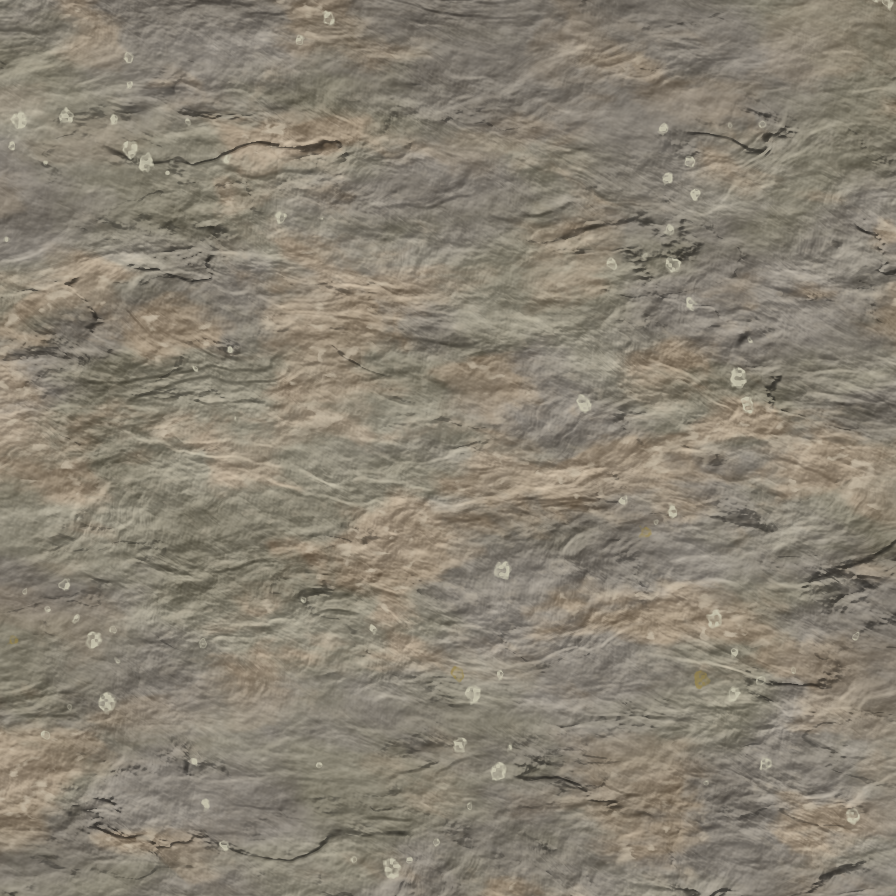
This texture is drawn by a three.js fragment shader. Its source:

```glsl
// Weathered rock face: creased, chipped and terraced noise is lit from above to
// give ledges, broken cracks and rough patches. Mineral tints, pale flecks and
// clustered lichen rosettes are layered over the relief.

varying vec2 vUv;

const vec3 GREEN_GREY = vec3(0.520, 0.500, 0.438);
const vec3 BLUE_GREY  = vec3(0.502, 0.478, 0.442);
const vec3 WARM_TAN   = vec3(0.590, 0.532, 0.455);
const vec3 PALE_FLECK = vec3(0.790, 0.745, 0.665);
const vec3 LICHEN     = vec3(0.790, 0.775, 0.690);
const vec3 OCHRE      = vec3(0.600, 0.520, 0.270);
const vec2 LIGHT_STEP = vec2(-0.0012, 0.0024);
const vec2 BROAD_CRACKS = vec2(3.8, 8.0);
const vec2 FINE_CRACKS  = vec2(8.0, 17.0);

float hash(vec2 p) {
  return fract(sin(dot(p, vec2(127.1, 311.7))) * 43758.5453);
}

float noise(vec2 p) {
  vec2 i = floor(p);
  vec2 f = fract(p);
  f = f * f * (3.0 - 2.0 * f);
  float low = mix(hash(i), hash(i + vec2(1.0, 0.0)), f.x);
  float high = mix(hash(i + vec2(0.0, 1.0)), hash(i + 1.0), f.x);
  return mix(low, high, f.y);
}

// Layered noise; crease blends from smooth (0) to sharply folded (1)
float layered(vec2 p, int octaves, float crease) {
  float sum = 0.0;
  float amplitude = 0.5;
  for (int i = 0; i < 6; i++) {
    if (i >= octaves) break;
    float n = noise(p);
    sum += amplitude * mix(n, abs(2.0 * n - 1.0), crease);
    p = mat2(1.85, 0.75, -0.75, 1.85) * p + vec2(17.3, 9.1);
    amplitude *= 0.5;
  }
  return sum / (1.0 - 2.0 * amplitude);
}

float fbm(vec2 p, int octaves) {
  return layered(p, octaves, 0.0);
}

// Bends coordinates so that ledges wander
vec2 warp(vec2 p, float amount) {
  return p + amount * (vec2(fbm(p + 3.7, 4), fbm(p + 41.2, 4)) - 0.5);
}

// Flat treads separated by steep risers
float terrace(float h, float steps) {
  float t = h * steps;
  return (floor(t) + smoothstep(0.72, 1.0, fract(t))) / steps;
}

// Signed field whose zero line is the crack path
float crackField(vec2 uv, vec2 scale) {
  return fbm(warp(uv * scale + 23.0, 0.9), 6) - 0.5;
}

// Cracks only open in scattered places
float crackMask(vec2 uv, vec2 scale) {
  return smoothstep(0.48, 0.60, fbm(uv * scale * vec2(1.6, 0.9) + 71.0, 4));
}

float crackLine(vec2 uv, vec2 scale, float width) {
  float d = abs(crackField(uv, scale)) / scale.y;
  return (1.0 - smoothstep(0.2 * width, width, d)) * crackMask(uv, scale);
}

float rockHeight(vec2 uv) {
  vec2 p = warp(uv * vec2(5.0, 9.5), 0.9);
  float ledges = terrace(fbm(p, 5), 6.0);
  float chips = layered(p * 2.2 + 37.0, 5, 1.0);
  float detail = fbm(uv * vec2(22.0, 30.0) + p + 11.0, 5);
  float split = smoothstep(-0.015, 0.015, crackField(uv, BROAD_CRACKS));
  split *= crackMask(uv, BROAD_CRACKS);
  return 0.42 * ledges + 0.28 * chips + 0.36 * detail + 0.06 * split;
}

// Lichen: x is coverage, y marks the rare ochre spots
vec2 lichen(vec2 uv, float cells) {
  vec2 home = floor(uv * cells);
  float ragged = (fbm(uv * 150.0, 2) - 0.5) * 0.007;
  float speckle = smoothstep(0.35, 0.65, noise(uv * 270.0 + 5.0));
  vec2 cover = vec2(0.0);
  for (int y = -1; y <= 1; y++) {
    for (int x = -1; x <= 1; x++) {
      vec2 cell = home + vec2(float(x), float(y));
      float cluster = smoothstep(0.62, 0.90, noise(cell * 0.37 + 8.0));
      float present = step(hash(cell + 0.3), 0.025 + 0.55 * cluster);
      vec2 centre = (cell + vec2(hash(cell + 1.7), hash(cell + 5.9))) / cells;
      float size = hash(cell + 9.4);
      float radius = mix(0.0025, 0.0105, size * size);
      float d = length((uv - centre) * vec2(1.1, 0.95)) + ragged;
      float disc = 1.0 - smoothstep(radius - 0.0015, radius + 0.0015, d);
      float rim = smoothstep(0.45, 0.85, d / radius);
      float spot = present * disc * mix(0.25 + 0.6 * speckle, 0.55 + 0.4 * speckle, rim);
      float yellow = step(0.94, hash(cell + 13.1));
      cover = max(cover, spot * vec2(1.0 - yellow, yellow));
    }
  }
  return cover;
}

void main() {
  vec2 uv = vUv;
  float rough = smoothstep(0.36, 0.64, fbm(uv * vec2(3.5, 6.0) + 31.0, 5));

  // Mineral tints
  float blue = smoothstep(0.36, 0.64, fbm(warp(uv * vec2(5.0, 9.0) + 57.0, 0.8), 5));
  float warm = smoothstep(0.44, 0.68, fbm(warp(uv * vec2(11.0, 19.0) + 91.0, 0.9), 5));
  vec3 color = mix(GREEN_GREY, BLUE_GREY, blue);
  color = mix(color, WARM_TAN, warm * mix(0.35, 1.0, rough));
  color += 0.20 * (fbm(uv * vec2(9.0, 17.0) + 13.0, 6) - 0.50);

  // Relief lit from above, with shaded cracks
  float slope = rockHeight(uv) - rockHeight(uv + LIGHT_STEP);
  float relief = slope * mix(2.1, 4.6, rough);
  relief /= 1.0 + 2.5 * abs(relief);
  float crack = max(crackLine(uv, BROAD_CRACKS, 0.0026),
                    0.6 * crackLine(uv, FINE_CRACKS, 0.0017));
  crack *= smoothstep(-0.03, 0.06, -relief);
  color += relief * vec3(1.0, 0.97, 0.90);
  color *= 1.0 - 0.42 * crack;

  // Fine grain and pale mineral flecks
  color += 0.08 * (fbm(uv * vec2(150.0, 190.0), 2) - 0.5);
  float fleck = smoothstep(0.62, 0.86, fbm(warp(uv * vec2(70.0, 110.0), 1.0), 2));
  color = mix(color, PALE_FLECK, 0.75 * fleck * rough * (0.3 + 0.7 * warm));

  // Lichen rosettes
  vec2 growth = lichen(uv, 26.0);
  color = mix(color, LICHEN, growth.x);
  color = mix(color, OCHRE, 0.7 * growth.y);
  gl_FragColor = vec4(color, 1.0);
}
```
